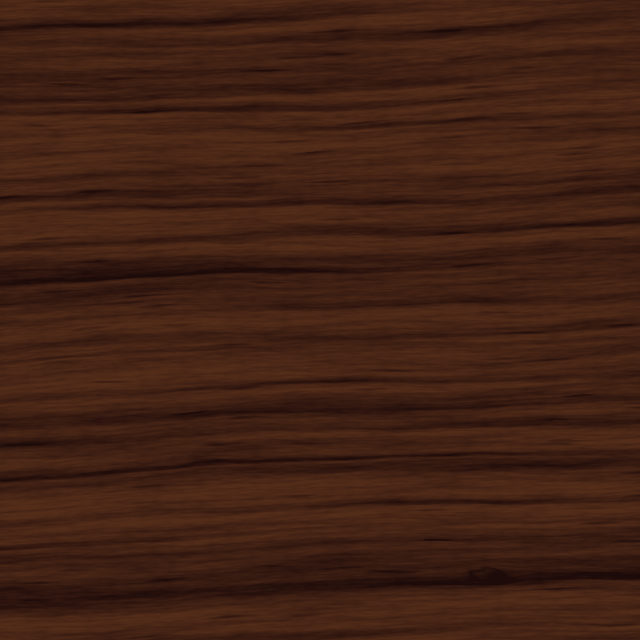
Reproduce this texture procedurally as a Shadertoy shader.

```glsl
const vec3 DARK_WOOD = vec3(0.115, 0.042, 0.036);
const vec3 LIGHT_WOOD = vec3(0.312, 0.165, 0.094);
const float BASE_TONE = 0.85;
const float GRAIN_SLOPE = 0.043;
const float BAND_CONTRAST = 0.092;
const float FIBRE_CONTRAST = 0.34;
const float VEIN_DEPTH = 0.80;
const float PORE_DEPTH = 0.38;
const int BAND_LAYERS = 8;
const int VEIN_COUNT = 28;
const vec2 HEARTWOOD_HEIGHTS = vec2(0.548, 0.10);
const vec2 HEARTWOOD_WIDTHS = vec2(0.036, 0.052);
const vec2 HEARTWOOD_DEPTHS = vec2(0.50, 0.42);
const vec2 KNOT_CENTRE = vec2(0.763, 0.102);
const vec2 KNOT_SIZE = vec2(0.030, 0.011);

float hash(float n) {
    return fract(sin(n * 91.37) * 4375.85);
}

vec2 hash2(vec2 cell) {
    vec2 q = vec2(dot(cell, vec2(127.1, 311.7)), dot(cell, vec2(269.5, 183.3)));
    return fract(sin(q) * 4375.85);
}

// Cellular noise: x = distance to nearest seed, y = random id of that seed
vec2 cellular(vec2 p) {
    vec2 base = floor(p);
    vec2 nearest = vec2(9.0, 0.0);
    for (int j = -1; j <= 1; j++)
    for (int i = -1; i <= 1; i++) {
        vec2 cell = base + vec2(i, j);
        vec2 seed = hash2(cell);
        float d = length(cell + seed - p);
        if (d < nearest.x) nearest = vec2(d, hash(seed.x + seed.y * 3.0));
    }
    return nearest;
}

// Height across the grain, following its slope, slow waves and the knot
float grainHeight(vec2 p, float knotRadius) {
    float height = p.y - GRAIN_SLOPE * p.x;
    height += 0.004 * sin(p.x * 6.0 + p.y * 5.0 + 0.6);
    height += 0.0016 * sin(p.x * 15.0 - p.y * 23.0);
    height += 0.0006 * sin(p.x * 41.0 + p.y * 60.0);
    return height - 0.7 * (p.y - KNOT_CENTRE.y) * exp(-0.35 * knotRadius * knotRadius);
}

// Layered sines give the soft lighter and darker bands
float bands(float x, float height) {
    float sum = 0.0, frequency = 13.0, amplitude = 1.0;
    for (int i = 0; i < BAND_LAYERS; i++) {
        float k = float(i);
        float drift = (0.4 + 0.15 * k) * sin(x * (2.0 + 0.7 * k) + 2.3 * k);
        sum += amplitude * sin(height * frequency + drift + 4.7 * k);
        frequency *= 1.53;
        amplitude *= 0.92;
    }
    return sum;
}

// Dark veins: crisp on the lower side, fading out on the other
float veins(float x, float height) {
    float shade = 0.0;
    for (int i = 0; i < VEIN_COUNT; i++) {
        float k = float(i);
        float centre = (k + hash(k + 1.0)) / float(VEIN_COUNT) * 1.08 - 0.06;
        centre += 0.0025 * sin(x * (3.0 + 4.0 * hash(k + 5.0)) + k * 2.1);
        float width = mix(0.0025, 0.0075, hash(k + 9.0));
        float d = (height - centre) / width;
        float profile = exp(-d * d * (d < 0.0 ? 1.4 : 0.3));
        float fade = 0.65 + 0.35 * sin(x * (2.0 + 5.0 * hash(k + 13.0)) + k * 1.7);
        float depth = mix(0.25, 1.0, hash(k + 17.0));
        shade = max(shade, profile * fade * depth);
    }
    return shade;
}

float knot(vec2 p, float radius) {
    float rim = 4.0 * (radius + 0.15 * sin(p.x * 190.0 + p.y * 320.0) - 0.85);
    vec2 core = (p - KNOT_CENTRE - vec2(0.012, 0.001)) / (KNOT_SIZE * 0.4);
    return 0.30 * exp(-rim * rim) + 0.38 * exp(-dot(core, core));
}

void mainImage(out vec4 fragColor, in vec2 fragCoord) {
    vec2 p = fragCoord / iResolution.y;
    float knotRadius = length((p - KNOT_CENTRE) / KNOT_SIZE);
    float height = grainHeight(p, knotRadius);
    vec2 grain = vec2(p.x, height);

    // Broad tone
    float tone = BASE_TONE + BAND_CONTRAST * bands(p.x, height);
    vec2 heart = (height - HEARTWOOD_HEIGHTS) / HEARTWOOD_WIDTHS;
    tone -= dot(exp(-heart * heart * heart * heart), HEARTWOOD_DEPTHS);
    tone = min(tone, 0.90 + 0.25 * (tone - 0.90));
    tone -= VEIN_DEPTH * veins(p.x, height);

    // Fine fibres and short dark pores
    float fibres = cellular(grain * vec2(4.0, 105.0)).x
                 + 0.8 * cellular(grain * vec2(13.0, 200.0) + 31.0).x
                 + 0.6 * cellular(grain * vec2(45.0, 260.0) + 57.0).x - 1.15;
    tone -= FIBRE_CONTRAST * fibres;
    vec2 pore = cellular(grain * vec2(9.0, 130.0) + 73.0);
    tone -= PORE_DEPTH * smoothstep(0.88, 0.98, pore.y) * (1.0 - smoothstep(0.05, 0.45, pore.x));
    tone -= knot(p, knotRadius);

    fragColor = vec4(mix(DARK_WOOD, LIGHT_WOOD, clamp(tone, 0.0, 1.08)), 1.0);
}
```
